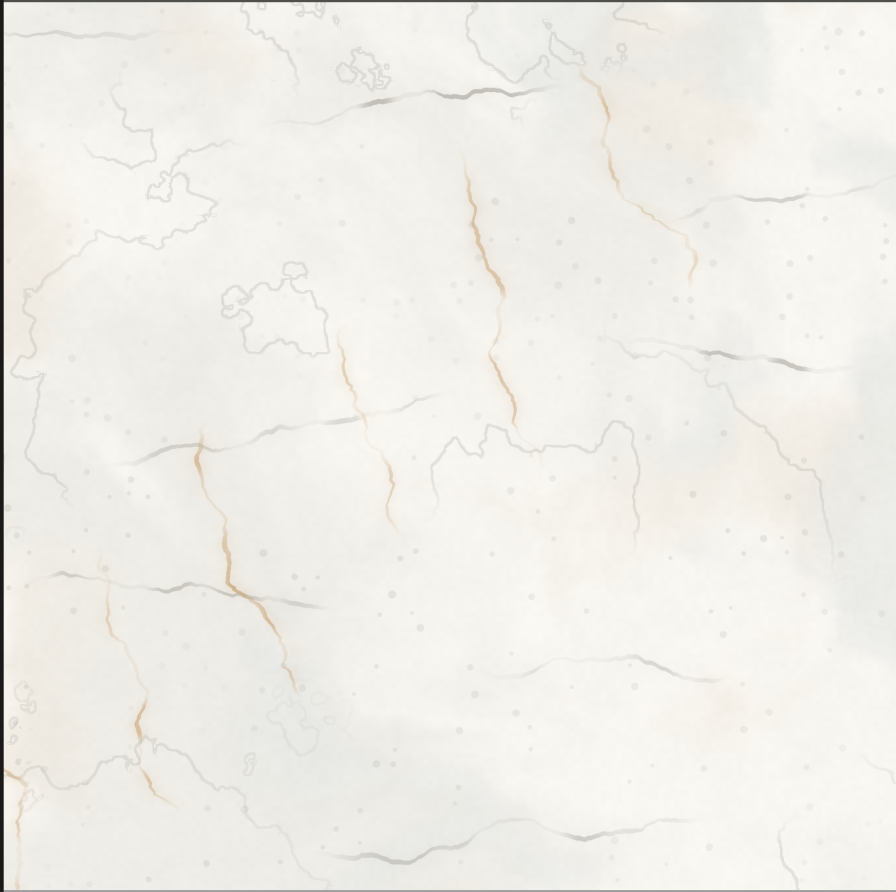
Write a Shadertoy shader that draws this texture.

```glsl
// Polished cream marble slab: warped fbm clouds with warm and cool stains,
// wandering ochre and grey veins, hairline cracks and specks,
// framed by a thin dark edge on the left and top.
#define LIGHT_STONE vec3(0.974, 0.966, 0.946)
#define SHADE_STONE vec3(0.934, 0.927, 0.904)
#define WARM_STAIN vec3(0.938, 0.908, 0.865)
#define COOL_STAIN vec3(0.898, 0.906, 0.896)
#define OCHRE vec3(0.79, 0.65, 0.47)
#define VEIN_GREY vec3(0.68, 0.67, 0.64)
#define EDGE_DARK vec3(0.10, 0.10, 0.10)
#define MOTTLE 0.022
#define VEIN_WIDTH 0.0011
#define OCHRE_VEINS 6
#define GREY_VEINS 8

float hash(vec2 p) {
    vec3 q = fract(p.xyx * 0.1031);
    q += dot(q, q.yzx + 33.33);
    return fract((q.x + q.y) * q.z);
}

float noise(vec2 p) {
    vec2 i = floor(p), f = fract(p);
    f = f * f * (3.0 - 2.0 * f);
    return mix(mix(hash(i), hash(i + vec2(1, 0)), f.x),
               mix(hash(i + vec2(0, 1)), hash(i + vec2(1, 1)), f.x), f.y);
}

float fbm(vec2 p) {
    float sum = 0.0, amp = 0.5;
    for (int i = 0; i < 6; i++) {
        sum += amp * noise(p);
        p = mat2(1.6, 1.2, -1.2, 1.6) * p + 17.3;
        amp *= 0.5;
    }
    return sum;
}

// One broken, wandering vein: x is the sharp core, y the soft halo.
vec2 vein(vec2 p, vec2 center, float angle, float halfLength, float wander, float seed) {
    vec2 dir = vec2(cos(angle), sin(angle));
    vec2 q = p - center;
    float along = dot(q, dir);
    float across = dot(q, vec2(-dir.y, dir.x));
    across += wander * (fbm(vec2(along * 9.0, seed * 7.7 + 40.0)) - 0.5);
    float d = abs(across);
    float taper = 1.0 - smoothstep(0.6, 1.0, abs(along) / halfLength);
    float broken = smoothstep(0.25, 0.75, noise(p * 26.0 + seed * 5.0));
    float width = VEIN_WIDTH * (0.4 + 1.5 * noise(vec2(along * 38.0, seed)));
    float core = 1.0 - smoothstep(width, width + 1.6 / iResolution.y, d);
    return taper * vec2(core * (0.2 + 0.8 * broken), exp(-d * d * 9000.0) * broken);
}

// Hairline contour of a noise field, with its width in canvas units.
float hairline(vec2 p, float scale, float width) {
    float n = fbm(p * scale);
    float slope = max(fwidth(n) * iResolution.y, 0.4);
    float d = abs(n - 0.49) / slope;
    return 1.0 - smoothstep(width, width + 1.5 / iResolution.y, d);
}

float specks(vec2 p, float cells) {
    vec2 id = floor(p * cells);
    vec2 spot = 0.25 + 0.5 * vec2(hash(id + 3.1), hash(id + 8.7));
    float radius = 0.05 + 0.11 * hash(id + 21.0);
    float d = length(fract(p * cells) - spot);
    return step(0.86, hash(id + 55.0)) * (1.0 - smoothstep(radius, radius + 0.09, d));
}

void mainImage(out vec4 fragColor, in vec2 fragCoord) {
    vec2 p = fragCoord / iResolution.y;
    vec2 uv = fragCoord / iResolution.xy;

    // Broad clouds, warped and stretched along the falling diagonal
    vec2 warp = vec2(fbm(p * 3.0 + 4.0), fbm(p * 3.0 + 31.0)) - 0.5;
    vec2 w = p + 0.28 * warp;
    vec2 diagonal = vec2(w.x - w.y, 1.7 * (w.x + w.y));
    float cloud = fbm(diagonal * 1.7 + 11.0);
    vec2 slab = (w - vec2(0.43, 0.42)) / vec2(0.24, 0.30);
    cloud += 0.13 * exp(-dot(slab, slab));
    vec3 color = mix(LIGHT_STONE, SHADE_STONE, smoothstep(0.42, 0.66, cloud));

    // Warm and cool stains
    float warm = smoothstep(0.55, 0.76, fbm(w * 4.2 + 61.0));
    float cool = smoothstep(0.56, 0.76, fbm(w * 5.0 + 93.0));
    color = mix(color, WARM_STAIN, 0.6 * warm);
    color = mix(color, COOL_STAIN, 0.65 * cool);

    // Fine mottling
    color += MOTTLE * (fbm(p * 24.0 + 6.0 * warp) - 0.49);
    color += 0.5 * MOTTLE * (noise(p * 170.0) - 0.5);

    // Hairline cracks, only in scattered zones
    float zone = smoothstep(0.5, 0.72, noise(p * 6.0 + 19.0));
    float cracks = hairline(p + 0.05 * warp + 5.0, 5.0, 0.0005);
    color = mix(color, VEIN_GREY, 0.28 * cracks * zone);

    // Near-level grey veins
    for (int i = 0; i < GREY_VEINS; i++) {
        float k = float(i);
        vec2 center = fract(vec2(0.46, 0.88) + k * vec2(0.37, 0.727));
        float angle = 0.5 * (hash(vec2(k, 12.0)) - 0.5);
        vec2 v = vein(p, center, angle, 0.12 + 0.12 * hash(vec2(k, 4.0)), 0.07, k + 1.0);
        color = mix(color, VEIN_GREY, (0.65 * v.x + 0.05 * v.y) / (1.0 + 0.12 * k));
    }

    // Steep ochre veins, fading from the strongest one
    for (int i = 0; i < OCHRE_VEINS; i++) {
        float k = float(i);
        vec2 center = fract(vec2(0.28, 0.37) + k * vec2(0.43, 0.43));
        float angle = 1.6 + 0.45 * hash(vec2(k, 7.0));
        vec2 v = vein(p, center, angle, 0.12 + 0.08 * hash(vec2(k, 9.0)), 0.12, k + 20.0);
        color = mix(color, OCHRE, (0.75 * v.x + 0.15 * v.y) / (1.0 + 0.2 * k));
    }

    // Scattered specks
    color = mix(color, VEIN_GREY, 0.25 * specks(p + 0.01 * warp, 46.0) * noise(p * 5.0));

    // Thin frame: dark left and top, pale grey bottom
    float soft = 1.0 / iResolution.y;
    color = mix(color, vec3(0.62), 1.0 - smoothstep(0.0015, 0.0015 + soft, uv.y));
    color = mix(color, vec3(0.31, 0.31, 0.30), 1.0 - smoothstep(0.002, 0.002 + soft, 1.0 - uv.y));
    color = mix(color, EDGE_DARK, 1.0 - smoothstep(0.0035, 0.0035 + soft, uv.x));
    fragColor = vec4(color, 1.0);
}
```
